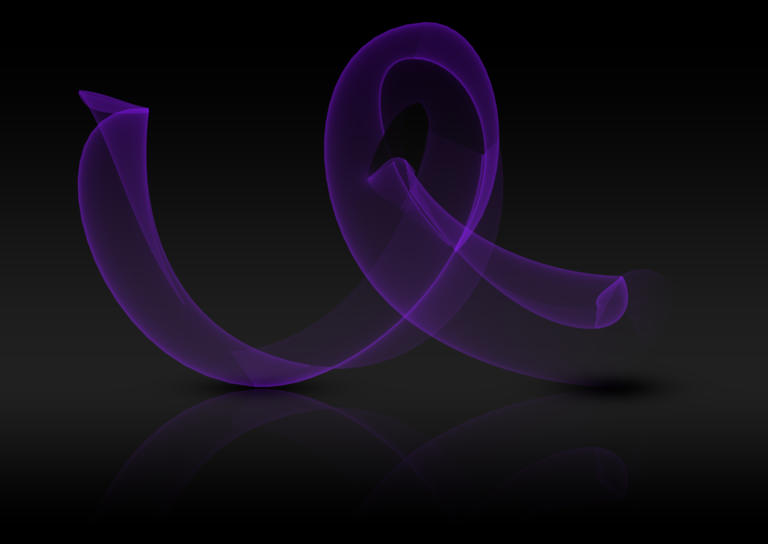
This background is drawn by a WebGL 2 fragment shader. Its source:

```glsl
#version 300 es
precision highp float;
// Translucent violet ribbon looping over a dark reflective floor.
uniform vec2 u_resolution;
out vec4 fragColor;

const vec2 CANVAS = vec2(7.68, 5.44);
const float FLOOR_Y = 3.88;
const vec3 VIOLET = vec3(0.48, 0.07, 0.88);
const int STEPS = 20;

// Cubic Bezier point; the columns of c are its control points.
vec2 curve(mat4x2 c, float t) {
  float s = 1.0 - t;
  return c * vec4(s * s * s, 3.0 * s * s * t, 3.0 * s * t * t, t * t * t);
}

// Distance to a segment and the position along it.
vec2 segment(vec2 p, vec2 a, vec2 b) {
  vec2 d = b - a;
  float h = clamp(dot(p - a, d) / max(dot(d, d), 1e-8), 0.0, 1.0);
  return vec2(length(p - a - d * h), h);
}

bool crosses(vec2 p, vec2 a, vec2 b) {
  return (a.y > p.y) != (b.y > p.y)
      && p.x < a.x + (b.x - a.x) * (p.y - a.y) / (b.y - a.y);
}

float edgeGlow(float d) {
  return 0.6 * exp(-d / 0.022) + 0.4 * exp(-d / 0.13);
}

// Sheet spanned by two curves; light = glow of edge a, glow of edge b, fill.
float sheet(vec2 p, mat4x2 a, mat4x2 b, vec3 light, vec2 fade) {
  vec2 low = min(min(min(a[0], a[1]), min(a[2], a[3])), min(min(b[0], b[1]), min(b[2], b[3])));
  vec2 high = max(max(max(a[0], a[1]), max(a[2], a[3])), max(max(b[0], b[1]), max(b[2], b[3])));
  if (any(lessThan(p, low - 0.05)) || any(greaterThan(p, high + 0.05))) return 0.0;

  bool inside = crosses(p, a[0], b[0]) != crosses(p, a[3], b[3]);
  vec2 nearA = vec2(9.0, 0.0), nearB = nearA, lastA = a[0], lastB = b[0];
  for (int i = 0; i < STEPS; i++) {
    float t = float(i + 1) / float(STEPS);
    vec2 nextA = curve(a, t), nextB = curve(b, t);
    vec2 hitA = segment(p, lastA, nextA), hitB = segment(p, lastB, nextB);
    if (hitA.x < nearA.x) nearA = vec2(hitA.x, (float(i) + hitA.y) / float(STEPS));
    if (hitB.x < nearB.x) nearB = vec2(hitB.x, (float(i) + hitB.y) / float(STEPS));
    inside = inside != (crosses(p, lastA, nextA) != crosses(p, lastB, nextB));
    lastA = nextA;
    lastB = nextB;
  }
  vec2 closest = nearA.x < nearB.x ? nearA : nearB;
  float rim = 1.0 - smoothstep(0.0, 0.018, closest.x);
  rim *= step(1e-4, closest.y * (1.0 - closest.y));
  float along = (nearA.y * nearB.x + nearB.y * nearA.x) / max(nearA.x + nearB.x, 1e-5);
  float glow = light.z + light.x * edgeGlow(nearA.x) + light.y * edgeGlow(nearB.x);
  return (inside ? 1.0 : rim) * glow * mix(fade.x, fade.y, along);
}

float ribbon(vec2 p) {
  mat4x2 sweep = mat4x2(2.55, 3.86, 3.4, 3.92, 4.75, 2.9, 4.83, 1.55);
  mat4x2 innerLeft = mat4x2(4.5, 2.45, 3.75, 1.75, 3.55, 0.55, 4.14, 0.58);
  mat4x2 innerRight = mat4x2(4.14, 0.58, 4.7, 0.58, 5.2, 1.5, 4.55, 2.5);
  float d = 0.0;

  // Loop: outer band, then the thin inner veil.
  d += sheet(p, mat4x2(4.05, 3.17, 2.95, 2.3, 2.95, 0.3, 4.25, 0.23), innerLeft,
    vec3(0.65, 0.3, 0.12), vec2(0.8, 1.25));
  d += sheet(p, mat4x2(4.25, 0.23, 5.0, 0.2, 5.3, 1.8, 4.55, 2.52), innerRight,
    vec3(0.6, 0.45, 0.16), vec2(1.25, 0.7));
  d += sheet(p, innerLeft, mat4x2(4.3, 2.1, 3.95, 1.6, 3.9, 1.1, 4.2, 1.03),
    vec3(0.2, 0.1, 0.08), vec2(0.6, 1.0));
  d += sheet(p, innerRight, mat4x2(4.2, 1.03, 4.4, 1.2, 4.25, 1.7, 4.0, 2.1),
    vec3(0.2, 0.12, 0.07), vec2(1.0, 0.6));

  // Dark opening and the bright crest below it.
  d *= 1.0 - sheet(p, mat4x2(4.2, 1.03, 3.95, 1.05, 3.75, 1.5, 3.68, 1.78),
    mat4x2(4.2, 1.03, 4.35, 1.2, 4.28, 1.6, 4.0, 1.57), vec3(0.0, 0.0, 0.88), vec2(1.0));
  d += sheet(p, mat4x2(3.68, 1.79, 3.85, 1.68, 3.95, 1.42, 4.15, 1.72),
    mat4x2(3.68, 1.8, 3.75, 1.95, 4.0, 2.1, 4.2, 2.1), vec3(0.35, 0.0, 0.04), vec2(1.0));
  d += 0.4 * exp(-length(p - vec2(3.7, 1.79)) / 0.06);

  // Left arm, its twisted strand and pointed tip.
  d += sheet(p, mat4x2(1.48, 1.09, 0.15, 1.0, 0.85, 3.75, 2.55, 3.86),
    mat4x2(1.48, 1.1, 1.33, 2.3, 1.8, 3.45, 3.1, 3.66), vec3(0.65, 0.4, 0.11), vec2(1.15, 0.8));
  d += sheet(p, mat4x2(0.8, 0.92, 1.15, 1.4, 1.3, 2.3, 1.85, 3.05),
    mat4x2(1.48, 1.1, 1.4, 1.9, 1.5, 2.5, 1.85, 3.05), vec3(0.28, 0.1, 0.12), vec2(1.2, 0.4));
  d += sheet(p, mat4x2(0.79, 0.91, 1.05, 0.93, 1.25, 1.05, 1.49, 1.09),
    mat4x2(0.79, 0.92, 0.85, 1.1, 1.0, 1.15, 1.49, 1.12), vec3(0.5, 0.1, 0.25), vec2(1.0));

  // Bottom sweep rising into the loop, with faint veils on both sides.
  d += sheet(p, sweep, mat4x2(3.1, 3.66, 4.3, 3.85, 5.25, 2.7, 4.98, 1.4),
    vec3(0.45, 0.05, 0.06), vec2(1.0));
  d += sheet(p, sweep, mat4x2(2.3, 3.52, 3.2, 3.5, 4.1, 2.6, 4.28, 1.3),
    vec3(0.25, 0.03, 0.07), vec2(1.0, 0.6));

  // Right arm, lower veil, curled end and smoke.
  d += sheet(p, mat4x2(4.05, 3.17, 4.6, 3.6, 5.4, 3.87, 6.3, 3.87),
    mat4x2(4.5, 2.45, 5.0, 3.0, 5.6, 3.3, 6.7, 2.9), vec3(0.5, 0.0, 0.12), vec2(1.0, 0.0));
  d += sheet(p, mat4x2(4.1, 1.9, 4.7, 2.8, 5.4, 3.3, 5.95, 3.28),
    mat4x2(4.05, 1.6, 4.4, 2.3, 5.3, 2.75, 6.22, 2.77), vec3(0.32, 0.45, 0.09), vec2(1.0));
  d += sheet(p, mat4x2(5.95, 3.28, 6.3, 3.25, 6.32, 2.95, 6.22, 2.77),
    mat4x2(5.97, 3.05, 5.95, 2.95, 6.1, 2.88, 6.22, 2.77), vec3(0.5, 0.5, 0.08), vec2(1.0));
  d += sheet(p, mat4x2(6.2, 2.77, 6.4, 2.65, 6.6, 2.68, 6.75, 2.9),
    mat4x2(6.2, 2.9, 6.3, 3.3, 6.5, 3.5, 6.6, 3.5), vec3(0.15, 0.0, 0.06), vec2(0.9, 0.0));
  return 1.0 - exp(-d);
}

float contactShadow(vec2 p, vec2 center, vec2 size) {
  vec2 q = (p - center) / size;
  return exp(-dot(q, q));
}

void main() {
  // Canvas units with y running down from the top.
  vec2 p = gl_FragCoord.xy / u_resolution * CANVAS;
  p.y = CANVAS.y - p.y;
  float below = smoothstep(-0.01, 0.01, p.y - FLOOR_Y);

  // Backdrop, floor and contact shadows.
  float gray = 0.125 * smoothstep(0.2, 3.8, p.y) * (1.0 - smoothstep(3.8, 5.35, p.y));
  gray *= 1.0 - 0.9 * contactShadow(p, vec2(2.6, FLOOR_Y), vec2(0.55, 0.1));
  gray *= 1.0 - 0.95 * contactShadow(p, vec2(6.1, FLOOR_Y), vec2(0.5, 0.12));

  // Ribbon above the floor, its fading mirror image below.
  vec2 mirrored = vec2(p.x, FLOOR_Y - abs(p.y - FLOOR_Y));
  float reflection = 0.32 * (1.0 - smoothstep(FLOOR_Y, 5.4, p.y));
  float density = ribbon(mirrored) * mix(1.0, reflection, below);
  fragColor = vec4(vec3(gray) * (1.0 - 0.4 * density) + VIOLET * density, 1.0);
}
```
